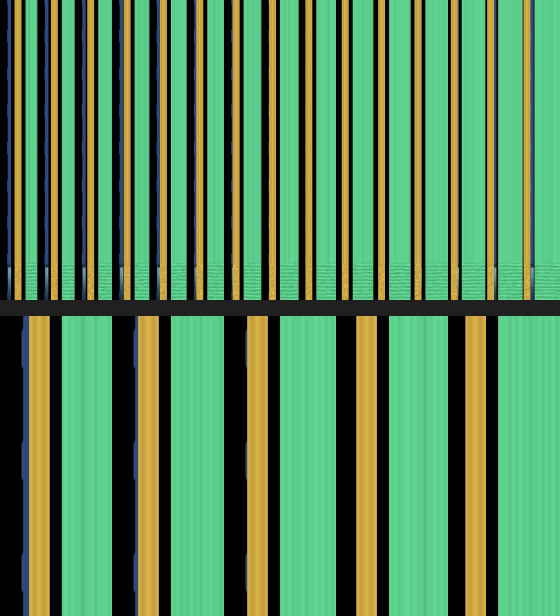
Top: the whole. Bottom: its middle third, enlarged.
Give the GLSL for this pattern, as a Shadertoy shader.

```glsl
vec2 gradient(vec2 cell) {
    vec2 h = vec2(dot(cell, vec2(127.1, 311.7)), dot(cell, vec2(269.5, 183.3)));
    return 2.0 * fract(sin(h) * 43758.55) - 1.0;
}

float gradientNoise(vec2 p) {
    vec2 cell = floor(p), f = fract(p);
    vec2 u = f * f * f * (f * (f * 6.0 - 15.0) + 10.0);
    float low = mix(dot(gradient(cell), f),
                    dot(gradient(cell + vec2(1, 0)), f - vec2(1, 0)), u.x);
    float high = mix(dot(gradient(cell + vec2(0, 1)), f - vec2(0, 1)),
                     dot(gradient(cell + vec2(1, 1)), f - vec2(1, 1)), u.x);
    return mix(low, high, u.y);
}

// Antialiased coverage of the interval from left to right
float band(float x, float left, float right, float pixel) {
    return clamp((x - left) / pixel + 0.5, 0.0, 1.0)
         * clamp((right - x) / pixel + 0.5, 0.0, 1.0);
}

void mainImage(out vec4 fragColor, in vec2 fragCoord) {
    // Fifteen square tiles across, eight down
    float pixel = 15.0 / iResolution.x;
    vec2 p = fragCoord * pixel;
    float column = floor(p.x), x = fract(p.x);
    float bottomRow = 1.0 - smoothstep(0.98 - pixel, 0.98 + pixel, p.y);

    // Green ground: upright streaks, with ripples along the bottom row
    float streak = 0.11 * gradientNoise(vec2(p.x * 17.0, 3.7))
                 + 0.025 * sin(p.x * 107.0);
    float ripple = 0.09 * sin(p.y * 68.0 + 2.0 * gradientNoise(p * 3.0))
                 + 0.16 * gradientNoise(p * vec2(7.0, 22.0)) - 0.04;
    vec3 color = vec3(0.36, 0.81, 0.55) * (1.0 + mix(streak, ripple, bottomRow));

    // Gold slips leftward in each successive tile, shortening the black bar
    float goldLeft = 0.391 - 0.0262 * column;
    float goldRight = goldLeft + 0.184;
    float black = max(band(x, 0.0, goldRight + 0.108, pixel),
                      band(x, 1.0, 2.0, pixel));
    color = mix(color, vec3(0.005), black);

    // Blue stripe with a stepped left edge and a pale glint at the foot
    float notch = smoothstep(0.4, 0.6, cos(6.2832 * (p.y - 0.065)));
    float blueLeft = mix(0.207, 0.192, notch);
    float glint = (1.0 - smoothstep(0.87 - pixel, 0.87 + pixel, p.y))
                * smoothstep(0.0, 0.9, p.y);
    vec3 blue = mix(vec3(0.18, 0.29, 0.49), vec3(0.12, 0.22, 0.32), bottomRow);
    blue = mix(blue, vec3(0.52, 0.76, 0.84), glint * (0.6 + 3.0 * (x - 0.2)));
    color = mix(color, blue, band(x, blueLeft, 0.296, pixel));

    // Gold stripe: lengthwise ridges, grainy in the bottom row
    float across = (x - goldLeft) / 0.184;
    float ridges = 0.055 * cos(across * 12.566)
                 + 0.08 * gradientNoise(vec2(across * 4.0, column));
    float grain = 0.22 * gradientNoise(p * 20.0) + 0.12 * gradientNoise(p * 9.0);
    vec3 gold = vec3(0.81, 0.66, 0.26) * (1.0 + mix(ridges, grain, bottomRow));
    color = mix(color, gold, band(x, goldLeft, goldRight, pixel));

    fragColor = vec4(color, 1.0);
}
```
